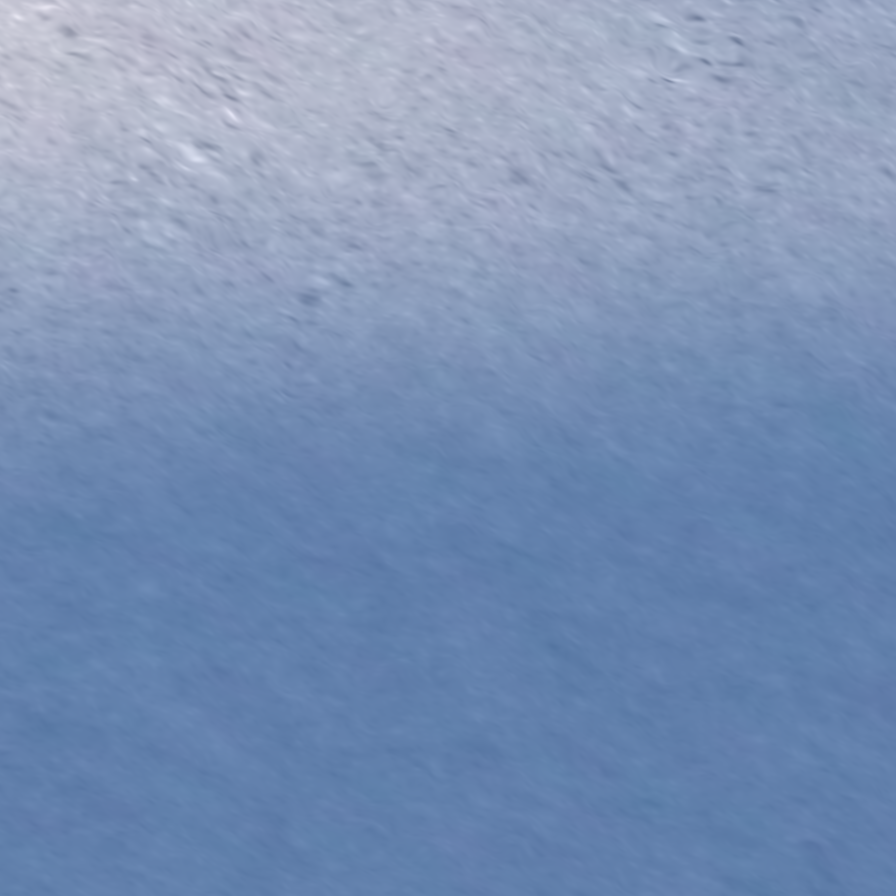
Give the GLSL for this texture, as a Shadertoy shader.

```glsl
vec3 hash3(vec2 cell) {
    vec3 q = fract(cell.xyx * vec3(0.1031, 0.1030, 0.0973));
    q += dot(q, q.yxz + 33.33);
    return fract((q.xxy + q.yzz) * q.zyx);
}

// Cellular noise: one soft, randomly tilted blob per cell, of signed strength
float flecks(vec2 p, float sparsity) {
    vec2 cell = floor(p);
    float sum = 0.0;
    for (int j = -1; j <= 1; j++) {
        for (int i = -1; i <= 1; i++) {
            vec2 id = cell + vec2(i, j);
            vec3 rnd = hash3(id + 71.0);
            vec2 d = p - id - rnd.xy;
            d.y += d.x * (fract(rnd.x * 17.0 + rnd.y * 9.0) - 0.5) * 0.9;
            float strength = rnd.z * 2.0 - 1.0;
            sum += sign(strength) * pow(abs(strength), sparsity) * exp(-6.0 * dot(d, d));
        }
    }
    return sum;
}

void mainImage(out vec4 fragColor, in vec2 fragCoord) {
    vec2 uv = fragCoord / iResolution.xy;

    // Broad light: blue below, pale above, brightest in the upper left
    float height = uv.y - 0.08 * uv.x + 0.008 * sin(uv.x * 9.0 + uv.y * 5.0);
    float light = smoothstep(0.35, 0.93, height);
    light -= 0.42 * smoothstep(0.25, 1.1, uv.x) * smoothstep(0.68, 1.05, uv.y);
    vec2 corner = uv - vec2(0.0, 1.0);
    light += 0.15 * exp(-35.0 * dot(corner, corner));

    // Streak axes, falling to the right and irregularly bent
    vec2 p = uv + 0.006 * sin(uv.yx * vec2(13.0, 17.0) + vec2(0.0, 2.0));
    vec2 grain = vec2(0.90 * p.x - 0.43 * p.y, 0.43 * p.x + 0.90 * p.y);
    grain.y += 0.006 * flecks(grain * vec2(26.0, 38.0) + 300.0, 1.0);

    // Mottling in four sizes
    float broad = flecks(grain * vec2(9.0, 24.0), 1.0);
    float middle = flecks(grain * vec2(22.0, 62.0) + 40.0, 1.0);
    float fine = flecks(grain * vec2(45.0, 115.0) + 90.0, 1.0);
    float grit = flecks(grain * vec2(85.0, 180.0) + 130.0, 1.0);
    float rough = smoothstep(0.38, 0.85, height);
    float relief = 0.014 * broad + mix(0.018, 0.026, rough) * middle
                 + mix(0.015, 0.038, rough) * fine
                 + mix(0.012, 0.036, rough) * grit;

    // Sparse thin flecks in two sizes, mostly dark, gathered in loose groups
    float large = flecks(grain * vec2(30.0, 105.0) + 150.0, 5.0);
    float small = flecks(grain * vec2(52.0, 150.0) + 190.0, 4.0);
    float sharp = large + 0.8 * small;
    float group = clamp(0.55 + 1.1 * flecks(uv * 8.0 + 250.0, 1.0), 0.15, 1.2);
    relief += rough * group * (0.11 * max(sharp, 0.0) - 0.19 * max(-sharp, 0.0));

    vec3 blue = vec3(0.38, 0.50, 0.672);
    vec3 pale = vec3(0.715, 0.732, 0.803);
    vec3 color = mix(blue, pale, light) + relief * vec3(1.05, 1.0, 0.92);

    // Faint violet and green drift
    float tint = flecks(grain.yx * vec2(24.0, 11.0) + 210.0, 1.0);
    color += 0.009 * tint * vec3(1.0, -0.5, 0.3);

    fragColor = vec4(clamp(color, 0.0, 1.0), 1.0);
}
```
